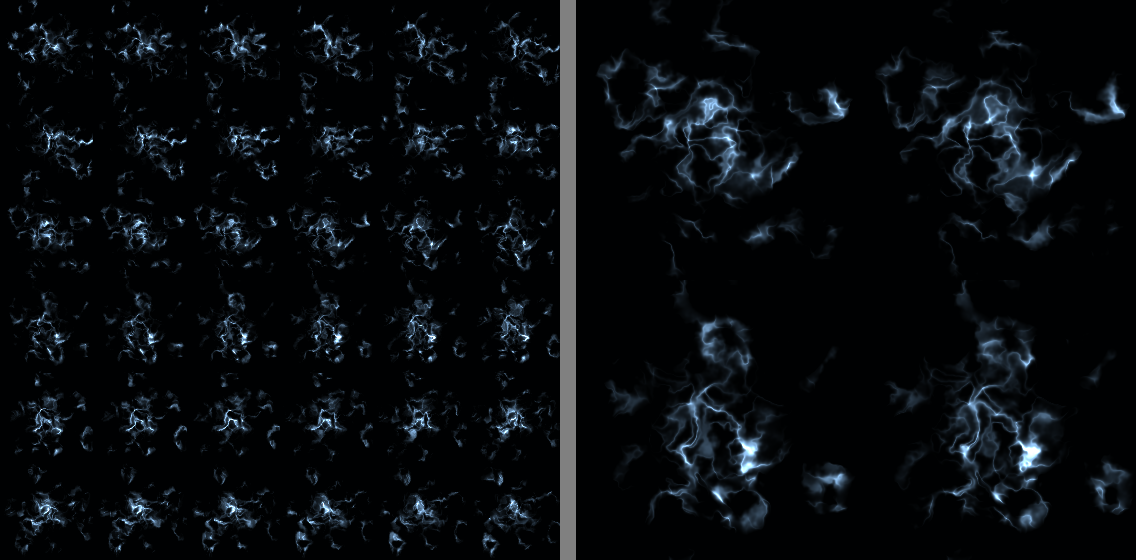
Left: the whole. Right: its middle third, enlarged.
Give the GLSL for this pattern, as a three.js fragment shader.

```glsl
varying vec2 vUv;

#define GRID 6.0
#define RINGS 10
#define FRAME_STEP 0.09
#define WARP 0.08
#define FILAMENT_WIDTH 0.075
#define RING_BAND 0.026
#define CORE_RADIUS 0.135
#define EXPOSURE 1.15
#define TINT vec3(0.58, 0.79, 1.0)
#define BACKGROUND vec3(0.0, 0.004, 0.006)

const float TAU = 6.2831853;
const float GOLDEN_ANGLE = 2.39996;

vec3 hashGradient(vec3 p) {
  p = fract(p * vec3(0.1031, 0.1030, 0.0973));
  p += dot(p, p.yxz + 33.33);
  return fract((p.xxy + p.yxx) * p.zyx) * 2.0 - 1.0;
}

float corner(vec3 cell, vec3 f, vec3 offset) {
  return dot(hashGradient(cell + offset), f - offset);
}

float gradientNoise(vec3 p) {
  vec3 c = floor(p);
  vec3 f = p - c;
  vec3 u = f * f * f * (f * (f * 6.0 - 15.0) + 10.0);
  vec2 e = vec2(0.0, 1.0);
  vec4 near = vec4(corner(c, f, e.xxx), corner(c, f, e.yxx),
                   corner(c, f, e.xyx), corner(c, f, e.yyx));
  vec4 far = vec4(corner(c, f, e.xxy), corner(c, f, e.yxy),
                  corner(c, f, e.xyy), corner(c, f, e.yyy));
  vec4 slab = mix(near, far, u.z);
  vec2 edge = mix(slab.xz, slab.yw, u.x);
  return mix(edge.x, edge.y, u.y);
}

float fbm(vec3 p) {
  float sum = 0.0;
  float amplitude = 1.0;
  for (int i = 0; i < 4; i++) {
    sum += amplitude * gradientNoise(p);
    p = p * 2.03 + 17.3;
    amplitude *= 0.5;
  }
  return sum;
}

// Thin glowing line along the zero contour of the noise
float filament(vec3 p) {
  float n = gradientNoise(p);
  return exp(-sqrt(n * n + 0.0002) / FILAMENT_WIDTH);
}

// Soft bands around the core that drift and pulse over the cycle
float ringEnvelope(vec2 p, float phase) {
  float sum = 0.0;
  for (int i = 0; i < RINGS; i++) {
    float k = float(i);
    float angle = 2.2 - k * GOLDEN_ANGLE + 0.22 * sin(phase + k * 1.7);
    vec2 center = (0.17 + 0.035 * k) * vec2(cos(angle), sin(angle));
    float radius = 0.085 + 0.02 * sin(k * 2.3 + phase);
    float band = (length(p - center) - radius) / RING_BAND;
    float pulse = 0.75 + 0.3 * sin(phase + k * 4.1);
    sum += pulse * exp(-band * band);
  }
  return sum;
}

void main() {
  // Frames run left to right, then top to bottom
  vec2 grid = vUv * GRID;
  vec2 cell = floor(grid);
  vec2 p = grid - cell - 0.5;
  float frame = cell.x + GRID * (GRID - 1.0 - cell.y);
  float time = 3.0 + frame * FRAME_STEP;
  float phase = TAU * frame / (GRID * GRID);

  // Jagged displacement
  vec3 q = vec3(p * 7.0 + 20.0, time);
  vec2 warped = p + WARP * vec2(fbm(q), fbm(q + 41.7));

  // Tangled lines, coarse and fine
  float coarse = filament(vec3(warped * 8.0 + 30.0, time));
  float fine = filament(vec3(warped * 15.0 + 60.0, time * 1.4));
  float lines = 0.75 * coarse + 0.5 * fine + 0.5 * coarse * fine;

  // Uneven brightness, with a dense core
  float patches = smoothstep(-0.25, 0.35, gradientNoise(vec3(p * 6.0 + 80.0, time)));
  float core = exp(-dot(warped, warped) / (CORE_RADIUS * CORE_RADIUS));
  float envelope = ringEnvelope(warped, phase) * patches
                 + core * (0.5 + 0.7 * patches);

  float light = max(EXPOSURE * envelope * lines - 0.025, 0.0);
  vec3 color = BACKGROUND + TINT * light + 0.08 * light * light;
  gl_FragColor = vec4(min(color, 1.0), 1.0);
}
```
